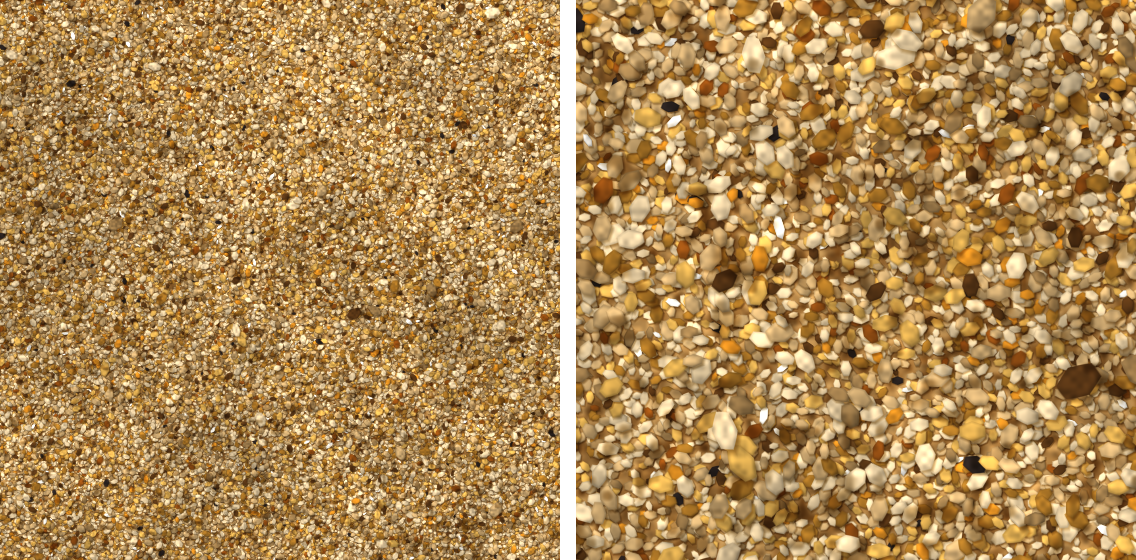
Left, the full canvas; right, a detail of the centre.
A WebGL 1 fragment shader for this texture:

```glsl
precision highp float;
// Coarse golden beach sand: layers of small irregular grains with warm soft shadows.
uniform vec2 u_resolution;

vec3 hash3(vec2 p) {
  vec3 q = fract(p.xyx * vec3(0.1031, 0.1030, 0.0973));
  q += dot(q, q.yxz + 33.33);
  return fract((q.xxy + q.yzz) * q.zyx);
}

float valueNoise(vec2 p) {
  vec2 i = floor(p), f = fract(p);
  f = f * f * (3.0 - 2.0 * f);
  return mix(mix(hash3(i).x, hash3(i + vec2(1.0, 0.0)).x, f.x),
             mix(hash3(i + vec2(0.0, 1.0)).x, hash3(i + 1.0).x, f.x), f.y);
}

// Mineral colour for a random pick, from common quartz to rare shell and basalt.
vec3 mineral(float pick) {
  vec3 c = vec3(0.89, 0.79, 0.62);
  c = mix(c, vec3(0.78, 0.64, 0.43), step(0.33, pick));
  c = mix(c, vec3(0.85, 0.66, 0.31), step(0.57, pick));
  c = mix(c, vec3(0.63, 0.43, 0.14), step(0.73, pick));
  c = mix(c, vec3(0.59, 0.46, 0.28), step(0.84, pick));
  c = mix(c, vec3(0.83, 0.53, 0.13), step(0.90, pick));
  c = mix(c, vec3(0.53, 0.28, 0.07), step(0.925, pick));
  c = mix(c, vec3(0.33, 0.20, 0.08), step(0.95, pick));
  c = mix(c, vec3(0.96, 0.94, 0.90), step(0.982, pick));
  return mix(c, vec3(0.15, 0.12, 0.11), step(0.994, pick));
}

// Grain outline: between an ellipse and a chipped hexagon.
float outline(vec2 d, float angle, float stretch) {
  float c = cos(angle), s = sin(angle);
  d = vec2(c * d.x + s * d.y, c * d.y - s * d.x) * vec2(1.0, stretch);
  vec2 a = abs(d + 0.2 * d.yx);
  return mix(length(d), max(a.x * 0.87 + a.y * 0.5, a.y), 0.85);
}

// Scatters one layer of grains over the colour below.
vec3 scatter(vec3 below, vec2 uv, float cells, float density) {
  vec2 p = uv * cells, cell = floor(p);
  float blur = 1.0 * cells / u_resolution.y;
  vec2 light = vec2(-0.6, 0.8);
  vec3 color = below;
  for (int y = -1; y <= 1; y++) {
    for (int x = -1; x <= 1; x++) {
      vec2 id = cell + vec2(float(x), float(y));
      vec3 place = hash3(id + cells);
      if (place.z > density) continue;
      vec3 form = hash3(id + cells + 57.0);
      vec3 tint = hash3(id + cells + 191.0);
      vec2 d = p - id - 0.5 - 0.9 * (place.xy - 0.5);
      float radius = mix(0.36, 0.64, form.z);
      float shell = step(0.982, tint.x) * step(tint.x, 0.994);
      float stretch = 1.0 + 0.55 * form.y + 0.6 * shell;
      float angle = 6.283 * form.x;
      // Warm contact shadow, then the lit body
      float shade = outline(d + light * 0.12, angle, stretch) - radius;
      color *= 1.0 - vec3(0.27, 0.33, 0.45) * smoothstep(0.16, -0.08, shade);
      float edge = outline(d, angle, stretch) - radius;
      float lit = 1.0 + 0.13 * dot(d, light) / radius;
      lit -= 0.14 * smoothstep(-0.2, 0.0, edge);
      lit += 0.20 * (tint.y - 0.5);
      vec3 body = mineral(tint.x) * lit;
      color = mix(color, body, smoothstep(blur, -blur, edge));
    }
  }
  return color;
}

void main() {
  vec2 uv = gl_FragCoord.xy / u_resolution.y;

  // Warm bed seen through the gaps
  vec3 color = mix(vec3(0.40, 0.24, 0.08), vec3(0.78, 0.60, 0.35), valueNoise(uv * 190.0));

  // Fine grains first, rare pebbles last
  color = scatter(color, uv, 163.0, 0.95);
  color = scatter(color, uv, 127.0, 0.65);
  color = scatter(color, uv, 91.0, 0.34);
  color = scatter(color, uv, 53.0, 0.015);

  // Mottled glints and stains inside and between the grains
  float mottle = valueNoise(uv * 270.0 + 31.0) - 0.5;
  float stain = smoothstep(0.60, 0.95, valueNoise(uv * 105.0 + 11.0));
  color *= 1.02 + 0.36 * mottle;
  color *= 1.0 - vec3(0.30, 0.37, 0.50) * stain;

  // Broad uneven light
  float drift = valueNoise(uv * 5.0 + 7.0) + 0.7 * valueNoise(uv * 13.0 + 3.0)
              + 0.9 * valueNoise(uv * 34.0 + 19.0);
  color *= 0.98 + 0.17 * (drift - 1.3) + 0.08 * uv.y;
  gl_FragColor = vec4(clamp(color, 0.0, 1.0), 1.0);
}
```
